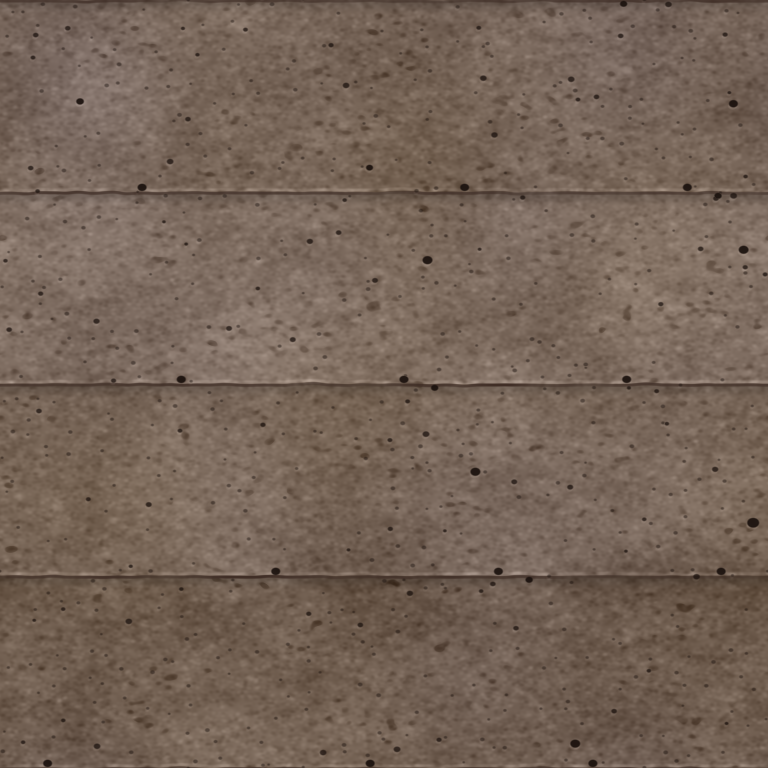
Give the GLSL for this texture, as a WebGL 1 fragment shader.

```glsl
precision highp float;
// Board-formed concrete: four horizontal boards, each seam a pale lip over a dark groove.
// Mottling and grain are sums of randomly weighted cellular blobs; air holes are
// sparse discs scattered in wrapping cells, with a regular run of them along each seam.

uniform vec2 u_resolution;

vec3 hash3(vec2 p) {
  vec3 q = vec3(dot(p, vec2(127.1, 311.7)), dot(p, vec2(269.5, 183.3)), dot(p, vec2(419.2, 371.9)));
  return fract(sin(q) * 43758.545);
}

// Smooth signed cellular noise that wraps after `cells` cells
float blobs(vec2 uv, vec2 cells) {
  vec2 p = uv * cells, base = floor(p);
  float sum = 0.0;
  for (int j = -1; j <= 1; j++) {
    for (int i = -1; i <= 1; i++) {
      vec2 cell = base + vec2(float(i), float(j));
      vec3 h = hash3(mod(cell, cells) + cells);
      vec2 d = p - cell - h.xy;
      float k = max(0.0, 1.0 - dot(d, d));
      sum += (2.0 * h.z - 1.0) * k * k * k;
    }
  }
  return sum;
}

// Soft-edged disc, slightly wider than tall
float hole(vec2 d, float radius) {
  float soft = max(0.0013, 0.7 / u_resolution.y);
  return 1.0 - smoothstep(radius - soft, radius + soft, length(d * vec2(0.9, 1.1)));
}

// Holes in a random share of the cells, with varied sizes
float holes(vec2 uv, float cells, float share, float radius) {
  vec2 base = floor(uv * cells);
  float cover = 0.0;
  for (int j = -1; j <= 1; j++) {
    for (int i = -1; i <= 1; i++) {
      vec2 cell = base + vec2(float(i), float(j));
      vec3 h = hash3(mod(cell, cells) + cells * 1.7);
      float size = radius * (0.65 + 0.6 * fract(h.z * 57.0));
      cover = max(cover, step(h.z, share) * hole(uv - (cell + h.xy) / cells, size));
    }
  }
  return cover;
}

// Three evenly stepped holes on the lip and one just under the groove
float seamHoles(float x, float s, float seam) {
  float start = 0.482 - 0.123 * seam + 0.492 * step(2.5, seam);
  float cover = 0.0;
  for (int k = 0; k < 4; k++) {
    float n = float(k);
    float under = step(2.5, n);
    float at = start + mix(0.29 * n, 0.33, under);
    float dx = fract(x - at + 0.5) - 0.5;
    cover = max(cover, hole(vec2(dx, s - mix(0.006, -0.005, under)), 0.0052 - 0.001 * under));
  }
  return cover;
}

float allHoles(vec2 uv) {
  float cover = holes(uv, 8.0, 0.18, 0.0062);
  cover = max(cover, 0.8 * holes(uv, 17.0, 0.24, 0.0032));
  return max(cover, 0.5 * holes(uv, 46.0, 0.25, 0.0022));
}

void main() {
  vec2 uv = gl_FragCoord.xy / u_resolution;
  float board = floor(uv.y * 4.0);
  float boardTone = cos(1.5708 * (board - 2.0));

  // Stains, mottling and grain
  float stain = blobs(uv, vec2(6.0, 8.0));
  float mottle = blobs(uv, vec2(20.0, 28.0));
  float grain = blobs(uv, vec2(80.0, 130.0));
  float dust = blobs(uv, vec2(170.0, 230.0));
  float tone = 0.026 * boardTone + 0.045 * stain + 0.03 * mottle + 0.048 * grain + 0.045 * dust;
  tone -= 0.09 * smoothstep(0.3, 0.9, -grain) * smoothstep(-0.1, 0.5, mottle);
  vec3 color = vec3(0.472, 0.402, 0.352) + tone;

  // Brown to pinkish grey drift
  float hue = 0.5 * boardTone + blobs(uv + 0.37, vec2(5.0, 4.0));
  color += hue * vec3(-0.002, 0.001, 0.014);

  // Seams: s is the height above the nearest seam
  float seam = mod(floor(uv.y * 4.0 + 0.5), 4.0);
  float s = (fract(uv.y * 4.0 + 0.5) - 0.5) / 4.0;
  float edge = s + 0.0012 * blobs(uv, vec2(44.0, 4.0));
  float lip = smoothstep(0.0, 0.002, edge) * (1.0 - smoothstep(0.003, 0.0065, edge));
  float groove = smoothstep(-0.0045, -0.002, edge) * (1.0 - smoothstep(-0.0005, 0.0015, edge));
  float shade = smoothstep(-0.02, -0.001, edge) * (1.0 - smoothstep(-0.001, 0.001, edge));
  color += lip * (0.065 + 0.06 * grain);
  color *= 1.0 - 0.16 * shade;
  color = mix(color, vec3(0.25, 0.18, 0.15), groove * clamp(0.66 + 0.4 * mottle, 0.0, 1.0));

  // Air holes, each with a faint lit lower rim
  float rim = allHoles(uv + vec2(0.001, 0.003));
  float pit = max(allHoles(uv), seamHoles(uv.x, s, seam));
  color += 0.06 * rim * (1.0 - pit);
  color = mix(color, vec3(0.10, 0.065, 0.05), 0.92 * pit);

  gl_FragColor = vec4(color, 1.0);
}
```
